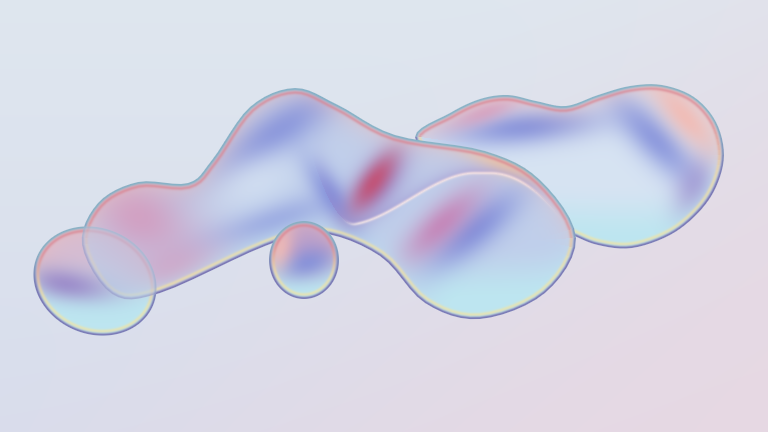
Reproduce this background procedurally as a WebGL 2 fragment shader.

```glsl
#version 300 es
precision highp float;
// Iridescent liquid film blobs floating on a pale blue-to-pink backdrop.
// Smooth closed splines and ellipses give distance and normal; soft tilted
// glows colour each body and thin spectral bands follow its rim.
uniform vec2 u_resolution;
out vec4 fragColor;

const vec3 PERI = vec3(.49, .54, .85);
const vec3 VIOLET = vec3(.56, .46, .76);
const vec3 PINK = vec3(.83, .60, .74);
const vec3 ROSE = vec3(.76, .32, .46);
const vec3 PEACH = vec3(.95, .73, .70);
const vec3 AQUA = vec3(.74, .90, .94);
const vec3 PALE = vec3(.84, .89, .95);

// Control points, in units where the canvas height is 4.32
const vec2 BODY[20] = vec2[20](
  vec2(.82, 1.87), vec2(.98, 2.29), vec2(1.38, 2.5), vec2(1.88, 2.49), vec2(2.12, 2.72),
  vec2(2.5, 3.25), vec2(2.95, 3.44), vec2(3.38, 3.27), vec2(3.95, 2.97), vec2(4.85, 2.81),
  vec2(5.4, 2.52), vec2(5.76, 1.94), vec2(5.45, 1.39), vec2(4.8, 1.13), vec2(4.25, 1.29),
  vec2(3.8, 1.76), vec2(3.2, 1.99), vec2(2.65, 1.86), vec2(1.6, 1.39), vec2(1.12, 1.38));
const vec2 WING[20] = vec2[20](
  vec2(4.15, 2.95), vec2(4.5, 3.19), vec2(4.8, 3.33), vec2(5.08, 3.37), vec2(5.36, 3.31),
  vec2(5.66, 3.26), vec2(5.98, 3.37), vec2(6.3, 3.46), vec2(6.62, 3.47), vec2(6.94, 3.35),
  vec2(7.16, 3.1), vec2(7.24, 2.77), vec2(7.16, 2.45), vec2(6.98, 2.19), vec2(6.7, 1.97),
  vec2(6.32, 1.84), vec2(5.98, 1.87), vec2(5.7, 1.98), vec2(5.2, 2.2), vec2(4.5, 2.6));

// Closed Catmull-Rom outline: signed distance in x, outward normal in yz
vec3 outline(vec2 p, vec2 c[20]) {
  vec2 nearest = vec2(9.), prev = c[0];
  float side = 1.;
  for (int i = 0; i < 20; i++) {
    vec2 a = c[(i + 19) % 20], b = c[i], d = c[(i + 1) % 20], e = c[(i + 2) % 20];
    for (int j = 1; j <= 6; j++) {
      float t = float(j) / 6.;
      vec2 q = b + .5 * t * (d - a + t * (2. * a - 5. * b + 4. * d - e + t * (3. * (b - d) + e - a)));
      vec2 s = q - prev, w = p - prev;
      vec2 v = w - s * clamp(dot(w, s) / dot(s, s), 0., 1.);
      if (dot(v, v) < dot(nearest, nearest)) nearest = v;
      if ((prev.y > p.y) != (q.y > p.y) && w.x < s.x * w.y / s.y) side = -side;
      prev = q;
    }
  }
  float dist = length(nearest);
  return vec3(side * dist, side * nearest / max(dist, 1e-4));
}

vec3 ellipse(vec2 p, vec2 r) {
  float k = length(p / r), g = max(length(p / (r * r)), 1e-4);
  return vec3(k * (k - 1.) / g, p / (r * r) / g);
}

float band(float x, float center, float width) {
  float t = (x - center) / width;
  return exp(-t * t);
}

mat2 turn(float a) { return mat2(cos(a), -sin(a), sin(a), cos(a)); }

// Soft tilted elliptical glow
void tint(inout vec3 col, vec2 q, vec2 size, float angle, vec3 tone, float amount) {
  q = turn(angle) * q / size;
  col = mix(col, tone, amount * exp(-dot(q, q)));
}

// Rim: warm and teal above, gold and violet below
vec3 film(vec3 col, vec3 s) {
  float t = max(-s.x, 0.), up = smoothstep(-.5, .6, s.z);
  col = mix(col, mix(AQUA, PEACH, up), .55 * exp(-t * 9.));
  col = mix(col, mix(vec3(.97, .89, .6), vec3(.85, .5, .55), up), .6 * band(t, .045, .018));
  return mix(col, mix(vec3(.42, .38, .66), vec3(.45, .69, .78), up), .8 * band(t, .008, .017));
}

// Crest of the overlapping front fold
float fold(float x) {
  float left = max(3.56 - x, 0.), right = max(x - 4.9, 0.);
  return 2.07 + .52 * smoothstep(3.45, 4.75, x) + 3.6 * left * left - .9 * right * right;
}

void main() {
  float px = 4.32 / u_resolution.y;
  vec2 uv = gl_FragCoord.xy / u_resolution;
  vec2 p = vec2(uv.x * 7.68, uv.y * 4.32);

  // Backdrop
  vec3 col = mix(vec3(.845, .865, .925), vec3(.872, .902, .935), uv.y);
  col = mix(col, vec3(.91, .845, .885), .85 * smoothstep(.55, 1.75, uv.x + .8 * (1. - uv.y)));

  // Right wing
  vec3 s = outline(p, WING);
  vec3 c = mix(AQUA, PALE, smoothstep(1.9, 2.5, p.y));
  tint(c, p - vec2(5.25, 3.05), vec2(.75, .18), .1, PERI, .85);
  tint(c, p - vec2(6.55, 2.93), vec2(.6, .2), -.8, PERI, .8);
  tint(c, p - vec2(6.95, 2.45), vec2(.18, .35), -.4, VIOLET, .5);
  tint(c, p - vec2(6.85, 3.15), vec2(.5, .17), -.85, PEACH, .9);
  tint(c, p - vec2(4.85, 3.2), vec2(.4, .11), .35, PINK, .8);
  col = mix(col, film(c, s), clamp(.5 - s.x / px, 0., 1.));

  // Left drop
  vec3 drop = ellipse(turn(-.4) * (p - vec2(.95, 1.51)), vec2(.63, .53));
  drop.yz = drop.yz * turn(-.4);
  c = mix(AQUA, vec3(.83, .74, .83), smoothstep(1.2, 1.8, p.y));
  tint(c, p - vec2(.62, 1.48), vec2(.5, .16), -.15, VIOLET, .75);
  vec3 lens = film(c, drop);
  float inDrop = clamp(.5 - drop.x / px, 0., 1.);
  col = mix(col, lens, inDrop);

  // Main body
  s = outline(p, BODY);
  c = mix(vec3(.75, .81, .92), AQUA, smoothstep(1.9, 1.3, p.y) * smoothstep(3.8, 4.6, p.x));
  tint(c, p - vec2(1.4, 2.15), vec2(.55, .4), -.4, PINK, .85);
  tint(c, p - vec2(1.75, 1.65), vec2(.5, .25), .4, PINK, .65);
  tint(c, p - vec2(2.75, 2.99), vec2(.75, .23), .6, PERI, .8);
  tint(c, p - vec2(2.75, 2.12), vec2(.6, .17), .3, PERI, .55);
  tint(c, p - vec2(2.55, 2.5), vec2(.5, .25), .4, PALE, .7);
  tint(c, p - vec2(3.32, 2.35), vec2(.42, .14), -1., PERI, .8);
  tint(c, p - vec2(3.78, 2.48), vec2(.42, .2), .95, VIOLET, .7);
  tint(c, p - vec2(3.74, 2.5), vec2(.34, .13), .95, ROSE, .95);
  tint(c, p - vec2(4.75, 2.02), vec2(.55, .19), .7, PERI, .85);
  tint(c, p - vec2(4.42, 2.08), vec2(.5, .18), .75, vec3(.78, .48, .69), .8);
  tint(c, p - vec2(5.05, 2.68), vec2(.45, .1), -.35, vec3(.94, .81, .62), .8);
  float slope = (fold(p.x + .01) - fold(p.x - .01)) / .02;
  float e = (p.y - fold(p.x)) / sqrt(1. + slope * slope);
  float reach = smoothstep(3.1, 3.4, p.x) * smoothstep(5.65, 5.2, p.x);
  c = mix(c, VIOLET, .4 * reach * exp(-max(e, 0.) * 12.) * step(0., e));
  c = mix(c, vec3(.97, .9, .9), .8 * reach * smoothstep(3.4, 3.6, p.x) * band(e, 0., .016));
  c = film(c, s);
  c = mix(c, mix(lens, vec3(.72, .78, .89), .45), .65 * inDrop);
  col = mix(col, c, clamp(.5 - s.x / px, 0., 1.));

  // Small front drop
  s = ellipse(p - vec2(3.04, 1.72), vec2(.35, .39));
  c = mix(AQUA, vec3(.72, .62, .8), smoothstep(1.35, 1.85, p.y));
  tint(c, p - vec2(3.1, 1.7), vec2(.3, .15), .3, PERI, .8);
  tint(c, p - vec2(2.8, 1.83), vec2(.12, .25), -.3, PEACH, .8);
  col = mix(col, film(c, s), clamp(.5 - s.x / px, 0., 1.));

  fragColor = vec4(col, 1.);
}
```
